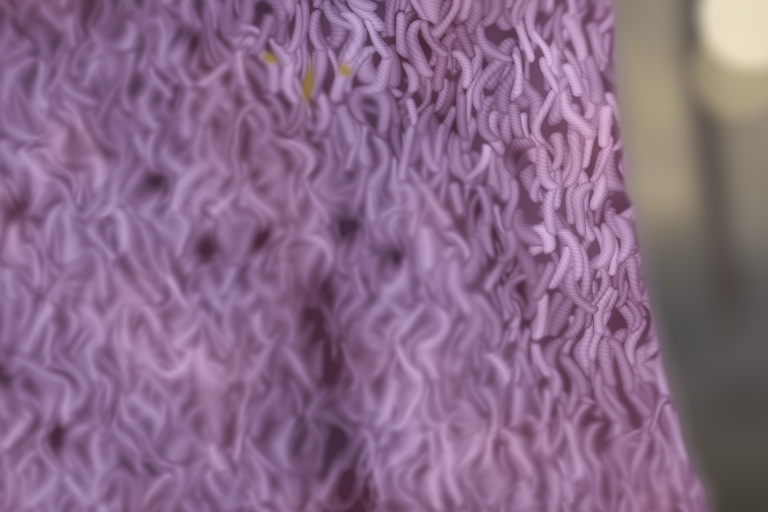
Write a Shadertoy shader that draws this texture.

```glsl
// Lilac knitted cloth in shallow focus, draped before a blurred garden.

float hash(vec2 p) {
    p = fract(p * vec2(0.1031, 0.1137));
    p += dot(p, p.yx + 33.33);
    return fract((p.x + p.y) * p.x * 97.3);
}

float valueNoise(vec2 p) {
    vec2 i = floor(p), f = fract(p);
    f = f * f * (3.0 - 2.0 * f);
    return mix(mix(hash(i), hash(i + vec2(1, 0)), f.x),
               mix(hash(i + vec2(0, 1)), hash(i + vec2(1, 1)), f.x), f.y);
}

float segmentDistance(vec2 p, vec2 a, vec2 b) {
    vec2 ab = b - a;
    return length(p - a - ab * clamp(dot(p - a, ab) / dot(ab, ab), 0.0, 1.0));
}

float softSpot(vec2 p, vec2 centre, vec2 radius) {
    vec2 q = (p - centre) / radius;
    return exp(-dot(q, q));
}

float softLine(vec2 p, vec2 a, vec2 b, float width) {
    float d = segmentDistance(p, a, b) / width;
    return exp(-d * d);
}

// Half-width of the circle of confusion across the cloth
float clothBlur(vec2 p) {
    float d = min(segmentDistance(p, vec2(0.66, 1.0), vec2(1.08, 0.78)),
                  segmentDistance(p, vec2(1.08, 0.78), vec2(1.2, 0.4)));
    return mix(0.002, 0.019, smoothstep(0.02, 0.42, d));
}

// Paints one layer of bent yarn strands over the brightness below it
float yarnLayer(vec2 p, float below, float level, float blur, float seed) {
    vec2 cellSize = vec2(0.055, 0.08);
    vec2 grid = p + seed * vec2(0.0237, 0.0371) + 2.0;
    vec2 home = floor(grid / cellSize);
    float sharp = 1.0 - smoothstep(0.002, 0.008, blur);
    for (int j = -1; j <= 1; j++)
    for (int i = -1; i <= 1; i++) {
        vec2 cell = home + vec2(i, j);
        vec2 key = cell + seed * 17.0;
        vec2 jitter = vec2(hash(key), hash(key + 41.3)) - 0.5;
        vec2 q = grid - (cell + 0.5 + 0.5 * jitter) * cellSize;
        float angle = (hash(key + 7.7) - 0.5) * mix(1.7, 1.0, smoothstep(0.4, 1.0, p.x));
        float c = cos(angle), s = sin(angle);
        q = vec2(c * q.x - s * q.y, s * q.x + c * q.y);
        q.x += (hash(key + 3.1) - 0.5) * 18.0 * (q.y * q.y - 0.0006);
        float halfLength = mix(0.022, 0.044, hash(key + 19.0));
        float radius = mix(0.008, 0.0145, hash(key + 23.0));
        float d = segmentDistance(q, vec2(0, -halfLength), vec2(0, halfLength));
        float cover = smoothstep(radius + blur, radius - blur, d);
        float spread = radius + 0.5 * blur;
        float roundness = exp(-1.3 * d * d / (spread * spread));
        float ply = sin(q.y * 800.0 + q.x * 450.0) * 0.035 * sharp;
        float side = clamp(-q.x / spread, -1.0, 1.0) * 0.05;
        float strand = level + 0.42 * (roundness - 0.6) + side + ply;
        strand += 0.3 * (hash(key + 29.0) - 0.5);
        below = mix(below, strand, cover);
    }
    return below;
}

vec3 yarnColour(float light) {
    vec3 shadow = vec3(0.27, 0.16, 0.25), body = vec3(0.52, 0.395, 0.555);
    vec3 shine = vec3(0.80, 0.69, 0.86);
    return light < 0.5 ? mix(shadow, body, max(light, 0.0) * 2.0)
                       : mix(body, shine, min(light * 2.0 - 1.0, 1.2));
}

// Openings between stitches
float openings(vec2 p) {
    vec2 holes[10] = vec2[10](vec2(0.40, 0.52), vec2(0.512, 0.53), vec2(0.043, 0.596),
        vec2(0.674, 0.56), vec2(0.771, 0.50), vec2(0.01, 0.262), vec2(0.117, 0.14),
        vec2(0.371, 0.922), vec2(1.006, 0.697), vec2(0.313, 0.648));
    float sum = 0.0;
    for (int i = 0; i < 10; i++) {
        float size = mix(0.018, 0.026, hash(vec2(i, 5)));
        sum += softSpot(p, holes[i], vec2(size, size * 1.2));
    }
    return sum;
}

vec3 clothColour(vec2 p) {
    float blur = clothBlur(p);
    vec2 warp = vec2(valueNoise(p * 16.0), valueNoise(p * 16.0 + 31.0)) - 0.5;
    vec2 q = p + 0.03 * warp;
    float light = 0.12;
    for (int k = 0; k < 4; k++)
        light = yarnLayer(q, light, 0.36 + 0.075 * float(k), blur, float(k) + 1.0);
    light = mix(light, 0.50, 0.22 * smoothstep(0.002, 0.018, blur));
    light += 0.18 * (valueNoise(p * 10.0 + 4.0) - 0.5) + 0.12 * (valueNoise(p * 24.0) - 0.5);

    // Broad light, folds and holes
    light += 0.12 * softSpot(p, vec2(1.1, 0.7), vec2(0.15, 0.5));
    light += 0.14 * softSpot(p, vec2(0.82, 0.2), vec2(0.13, 0.22));
    light += 0.06 * softSpot(p, vec2(0.3, 0.5), vec2(0.3, 0.25));
    light -= 0.16 * softSpot(p, vec2(0.15, 1.02), vec2(0.4, 0.13));
    light -= 0.38 * softLine(p, vec2(0.62, 0.43), vec2(0.70, 0.0), 0.04);
    light -= 0.12 * softLine(p, vec2(0.54, 0.36), vec2(0.62, 0.0), 0.09);
    light -= 0.18 * softLine(p, vec2(0.88, 0.78), vec2(1.02, 0.4), 0.035);
    light -= 0.5 * openings(p + 0.015 * warp);
    vec3 colour = yarnColour(light);
    float pink = smoothstep(0.35, 0.95, valueNoise(p * 7.0 + 60.0));
    colour += vec3(0.022, -0.004, -0.02) * (pink + 1.1 * smoothstep(0.75, 1.2, p.x));

    // Sunlit leaves seen through the knit
    float leaf = softSpot(q, vec2(0.605, 0.838), vec2(0.014, 0.026))
               + softSpot(q, vec2(0.684, 0.873), vec2(0.013)) + softSpot(q, vec2(0.521, 0.879), vec2(0.01));
    return mix(colour, vec3(0.58, 0.48, 0.22), min(leaf, 0.75));
}

vec3 gardenColour(vec2 p) {
    vec3 colour = mix(vec3(0.27, 0.25, 0.22), vec3(0.34, 0.33, 0.33), smoothstep(0.0, 0.35, p.y));
    colour = mix(colour, vec3(0.57, 0.53, 0.47), smoothstep(0.35, 0.72, p.y));
    colour = mix(colour, vec3(0.68, 0.62, 0.52), 0.8 * softSpot(p, vec2(1.31, 0.63), vec2(0.09, 0.07)));
    colour = mix(colour, vec3(0.70, 0.64, 0.52), 0.8 * softSpot(p, vec2(1.28, 0.80), vec2(0.1, 0.1)));
    colour = mix(colour, vec3(0.31, 0.28, 0.27), 0.75 * softLine(p, vec2(1.35, 1.0), vec2(1.43, 0.35), 0.04));
    float bokeh = smoothstep(0.13, 0.075, length(p - vec2(1.47, 0.97)));
    float paleDisc = smoothstep(0.12, 0.06, length(p - vec2(1.44, 0.86)));
    colour = mix(colour, vec3(0.80, 0.73, 0.57), 0.55 * paleDisc);
    colour = mix(colour, vec3(0.93, 0.89, 0.78), 0.9 * bokeh);
    return colour + 0.06 * (valueNoise(p * 9.0) - 0.5);
}

void mainImage(out vec4 fragColor, in vec2 fragCoord) {
    vec2 p = fragCoord / iResolution.y;
    float edge = 1.195 + 0.185 * pow(1.0 - p.y, 1.9) + 0.016 * (valueNoise(p * 22.0) - 0.5);
    float cloth = smoothstep(0.010, -0.010, p.x - edge);
    float fuzz = 0.45 * smoothstep(0.045, 0.0, p.x - edge);
    vec3 colour = mix(gardenColour(p), vec3(0.56, 0.45, 0.55), fuzz);
    fragColor = vec4(mix(colour, clothColour(p), cloth), 1.0);
}
```
